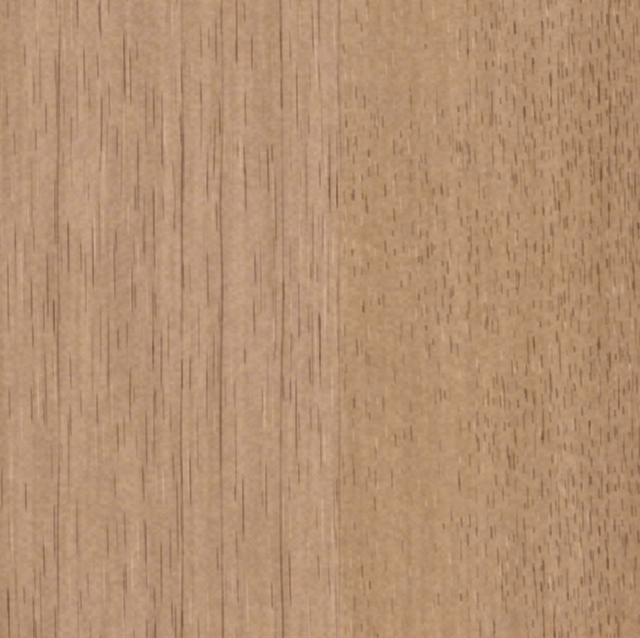
Write a Shadertoy shader that draws this texture.

```glsl
// Vertical wood veneer: long straight grain on the left, short pore dashes on the right.

const vec3 PINK_WOOD  = vec3(0.725, 0.585, 0.475);
const vec3 AMBER_WOOD = vec3(0.715, 0.570, 0.438);
const vec3 PORE_TINT  = vec3(0.190, 0.185, 0.165);  // removed inside a dark pore
const vec3 LIGHT_TINT = vec3(0.060, 0.064, 0.062);  // added by pale fibres
const float SEAM_X = 0.53;            // where straight grain meets pores
const float LONG_COLUMNS = 84.0;
const float PORE_COLUMNS = 78.0;
const float LINE_HALF_WIDTH = 0.0020;
const float PORE_HALF_WIDTH = 0.0023;
const float SPECKLE = 0.085;
const int VEIN_COUNT = 5;
const float VEIN_X[VEIN_COUNT] = float[](0.092, 0.285, 0.347, 0.441, 0.531);

float hash(vec2 p) {
    return fract(sin(dot(p, vec2(127.1, 311.7))) * 43758.5);
}

float noise(vec2 p) {
    vec2 i = floor(p), f = fract(p);
    f = f * f * (3.0 - 2.0 * f);
    float low  = mix(hash(i), hash(i + vec2(1.0, 0.0)), f.x);
    float high = mix(hash(i + vec2(0.0, 1.0)), hash(i + vec2(1.0)), f.x);
    return mix(low, high, f.y);
}

// One tapered vertical dash per cell, kept with probability "amount"
float dashes(vec2 p, vec2 cells, float halfWidth, float amount, float seed) {
    vec2 q = p * cells + seed * 0.37;
    q.y += 17.0 * hash(vec2(floor(q.x), seed));
    vec2 id = floor(q) + 37.0 * seed;
    vec2 d = fract(q) - 0.5;
    d.x += 0.4 * (hash(id + 4.1) - 0.5) + 0.12 * d.y;
    float halfLength = mix(0.20, 0.48, hash(id + 1.3));
    float w = halfWidth * cells.x;
    float along  = 1.0 - smoothstep(0.5 * halfLength, halfLength, abs(d.y));
    float across = 1.0 - smoothstep(0.2 * w, 1.4 * w, abs(d.x));
    float kept = smoothstep(-0.08, 0.08, amount - hash(id + 2.9));
    return along * across * kept * mix(0.4, 1.0, hash(id + 7.7));
}

// A few continuous veins that fade in and out along their length
float veins(vec2 p) {
    float sum = 0.0;
    for (int i = 0; i < VEIN_COUNT; i++) {
        float k = float(i);
        float sway = 0.004 * (noise(vec2(p.y * 7.0, k * 9.0)) - 0.5);
        float strength = mix(0.15, 0.85, noise(vec2(p.y * 9.0, k * 5.0 + 3.0)));
        strength *= i == VEIN_COUNT - 1 ? 0.45 : 1.0;
        sum += strength * (1.0 - smoothstep(0.0005, 0.0035, abs(p.x - VEIN_X[i] - sway)));
    }
    return sum;
}

void mainImage(out vec4 fragColor, in vec2 fragCoord) {
    vec2 uv = fragCoord / iResolution.xy;
    vec2 p = uv;
    p.x += 0.004 * (noise(vec2(uv.x * 12.0, uv.y * 6.0)) - 0.5);
    float right = smoothstep(SEAM_X - 0.008, SEAM_X + 0.012, p.x);
    float edge = smoothstep(0.60, 0.97, p.x);

    // Base colour with broad bands and mottling
    float patchTone = noise(uv * vec2(9.0, 6.0) + 5.0);
    vec3 color = mix(PINK_WOOD, AMBER_WOOD, clamp(0.75 * right + 0.7 * (patchTone - 0.4), 0.0, 1.0));
    float bands = noise(vec2(p.x * 38.0, p.y * 1.5)) - 0.5;
    float fibres = noise(vec2(p.x * 130.0, p.y * 7.0)) - 0.5;
    color += 0.035 * bands + mix(0.055, 0.035, right) * fibres;
    color -= vec3(0.030, 0.032, 0.032) * smoothstep(0.86, 1.0, uv.x);

    // Straight grain: clustered long strokes and pale fibres
    float cluster = noise(vec2(p.x * 17.0, p.y * 1.8) + 11.0);
    float longAmount = 0.08 + 0.55 * cluster;
    float straight = 0.75 * dashes(p, vec2(LONG_COLUMNS, 6.0), LINE_HALF_WIDTH, longAmount, 1.0)
                   + 0.65 * dashes(p, vec2(LONG_COLUMNS * 0.83, 13.0), LINE_HALF_WIDTH, longAmount, 2.0);
    float pale = dashes(p, vec2(LONG_COLUMNS * 0.9, 9.0), LINE_HALF_WIDTH, 0.4 * cluster + 0.1, 3.0);

    // Pores: short near the seam, longer and denser toward the right edge
    float poreAmount = 0.22 + 0.38 * edge + 0.5 * (noise(uv * vec2(13.0, 9.0)) - 0.5)
                     + 0.18 * (1.0 - smoothstep(SEAM_X, SEAM_X + 0.09, p.x));
    float pores = 0.70 * dashes(p, vec2(PORE_COLUMNS, 34.0), PORE_HALF_WIDTH, poreAmount, 4.0)
                + 0.60 * dashes(p, vec2(PORE_COLUMNS * 0.87, 25.0), PORE_HALF_WIDTH, poreAmount, 5.0)
                + 0.60 * dashes(p, vec2(PORE_COLUMNS, 13.0), LINE_HALF_WIDTH, 0.5 * edge, 6.0);
    float glints = dashes(p, vec2(PORE_COLUMNS, 30.0), PORE_HALF_WIDTH, 0.28, 7.0);

    float dark = mix(straight, pores, right) + veins(p);
    color += LIGHT_TINT * mix(pale, glints, right);
    color -= PORE_TINT * min(dark, 1.0);

    // Fine speckle, with a faint warm and cool shift
    float speck = 0.6 * noise(uv * 150.0) + 0.4 * noise(uv * 250.0 + 31.0) - 0.5;
    float warm = noise(uv * 95.0 + 71.0) - 0.5;
    color += SPECKLE * speck + vec3(0.010, 0.0, -0.028) * warm;

    fragColor = vec4(color, 1.0);
}
```
